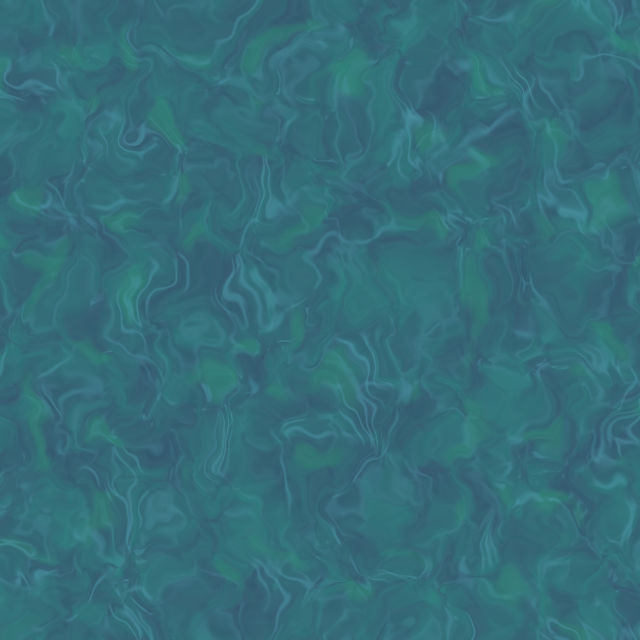
A three.js fragment shader for this texture:

```glsl
varying vec2 vUv;

const vec3 SLATE = vec3(0.212, 0.365, 0.445);
const vec3 TEAL = vec3(0.195, 0.475, 0.490);
const vec3 MOSS = vec3(0.195, 0.530, 0.465);
const vec3 CYAN = vec3(0.310, 0.600, 0.670);
const vec3 SHADE = vec3(0.200, 0.345, 0.430);

vec2 hashGradient(vec2 cell) {
  vec3 h = fract(cell.xyx * vec3(0.1031, 0.1030, 0.0973));
  h += dot(h, h.yzx + 33.33);
  float angle = 6.28318 * fract((h.x + h.y) * h.z);
  return vec2(cos(angle), sin(angle));
}

float gradientNoise(vec2 p) {
  vec2 i = floor(p);
  vec2 f = p - i;
  vec2 u = f * f * f * (f * (f * 6.0 - 15.0) + 10.0);
  vec2 e = vec2(1.0, 0.0);
  float a = dot(hashGradient(i), f);
  float b = dot(hashGradient(i + e), f - e);
  float c = dot(hashGradient(i + e.yx), f - e.yx);
  float d = dot(hashGradient(i + 1.0), f - 1.0);
  return mix(mix(a, b, u.x), mix(c, d, u.x), u.y);
}

float fbm(vec2 p) {
  float sum = 0.0;
  float gain = 1.0;
  for (int i = 0; i < 3; i++) {
    sum += gain * gradientNoise(p);
    p = mat2(1.6, 1.2, -1.2, 1.6) * p + 17.3;
    gain *= 0.55;
  }
  return sum;
}

// Bends the plane so that the noise folds like crumpled film
vec2 warp(vec2 p, float scale, float amount) {
  vec2 q = p * scale;
  return p + amount * vec2(fbm(q + 3.7), fbm(q + 41.2));
}

// Thin line along the zero crossings of the noise
float ridge(vec2 p, float width) {
  return 1.0 - smoothstep(0.0, width, abs(gradientNoise(p)));
}

float patchMask(vec2 p, float scale, float low, float high) {
  return smoothstep(low, high, gradientNoise(p * scale));
}

void main() {
  vec2 p = vUv + 5.0;
  vec2 soft = warp(p, 7.0, 0.060);
  vec2 folded = warp(soft, 17.0, 0.025);

  // Cloudy teal patches, slightly taller than wide
  float cloud = fbm(folded * vec2(17.0, 12.0));
  float broad = gradientNoise(p * 6.0 + 8.0);
  float tone = 0.48 + 0.78 * cloud + 0.35 * broad;
  vec3 color = mix(SLATE, TEAL, clamp(tone, 0.0, 1.15));

  // Dark creases
  float crease = ridge(folded * vec2(13.0, 10.0) + 23.0, 0.13);
  color = mix(color, SHADE, 0.42 * crease * patchMask(p, 9.0, -0.20, 0.25));

  // Mossy flecks
  float moss = patchMask(soft + 2.3, 15.0, 0.18, 0.48);
  color = mix(color, MOSS, 0.55 * moss);

  // Fine pale veins over the whole plane
  float veins = ridge(folded * vec2(19.0, 11.0) + 61.0, 0.12);
  color = mix(color, CYAN, 0.22 * veins * patchMask(soft + 6.1, 10.0, -0.25, 0.25));

  // Bundles of bright steep strands in scattered places
  vec2 leaning = vec2(soft.x + 0.35 * soft.y, soft.y);
  float strands = ridge(leaning * vec2(46.0, 13.0), 0.20);
  float bundle = patchMask(soft + 9.4, 9.0, 0.10, 0.40);
  color = mix(color, CYAN, 0.48 * strands * bundle);

  // Long broken threads with small glints
  float thread = ridge(soft * vec2(6.5, 5.0) + 90.0, 0.045);
  float broken = patchMask(folded + 1.7, 24.0, -0.15, 0.30);
  color = mix(color, CYAN, 0.42 * thread * broken);
  float glint = patchMask(folded + 4.8, 55.0, 0.25, 0.50);
  color = mix(color, CYAN, 0.40 * glint * patchMask(soft + 7.2, 8.0, 0.05, 0.35));

  // Faint fine grain
  color += 0.018 * gradientNoise(folded * 75.0);
  gl_FragColor = vec4(color, 1.0);
}
```
